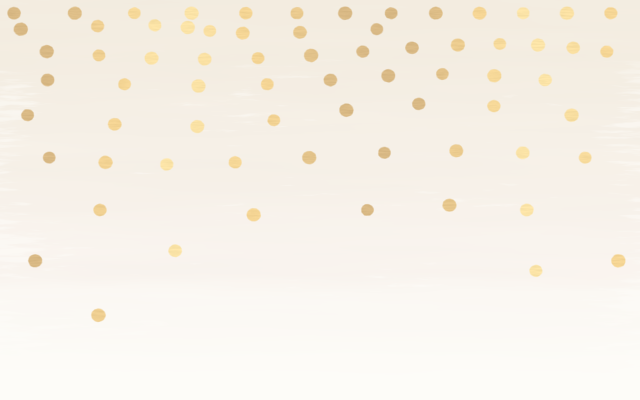
This background is drawn by a Shadertoy shader. Its source:

```glsl
// Gold confetti dots thinning downward over a cream, dry-brushed paint wash.

#define DOT_RADIUS 0.0172
#define DOT_ROUGHNESS 0.0012
#define DOT_GRAIN 0.07
#define BAND_STRENGTH 0.012
#define SCRATCH_STRENGTH 0.55
#define TONE_PERIOD 0.566
#define TONE_START 0.267
#define TONE_PEAK 0.61
#define DESIGN_ASPECT 1.6

const float PI = 3.14159265;
const int ROWS = 9;

// Each row: depth from the top, first x, last x, number of dots.
const vec4 ROW_SPAN[ROWS] = vec4[ROWS](
    vec4(0.033, 0.035, 1.527, 13.0), vec4(0.073, 0.052, 0.942, 8.0),
    vec4(0.129, 0.117, 1.517, 13.0), vec4(0.200, 0.119, 1.363, 9.0),
    vec4(0.288, 0.069, 1.429, 8.0),  vec4(0.394, 0.123, 1.463, 9.0),
    vec4(0.525, 0.250, 1.317, 5.0),  vec4(0.652, 0.088, 1.546, 4.0),
    vec4(0.788, 0.246, 0.246, 1.0));

// Each row: sideways bow, sideways sway, vertical wave.
const vec3 ROW_BEND[ROWS] = vec3[ROWS](
    vec3(0.082, 0.013, 0.0),    vec3(0.0, 0.083, -0.010),
    vec3(0.090, -0.019, 0.019), vec3(0.085, 0.006, 0.015),
    vec3(0.027, 0.015, 0.029),  vec3(-0.020, -0.027, 0.017),
    vec3(0.135, 0.022, 0.012),  vec3(0.083, -0.240, -0.029),
    vec3(0.0));

vec2 hashGradient(vec2 cell) {
    vec3 q = fract(vec3(cell.xyx) * vec3(0.1031, 0.1030, 0.0973));
    q += dot(q, q.yzx + 33.33);
    return 2.0 * fract((q.xx + q.yz) * q.zy) - 1.0;
}

float gradientNoise(vec2 p) {
    vec2 i = floor(p), f = fract(p);
    vec2 u = f * f * f * (f * (f * 6.0 - 15.0) + 10.0);
    vec2 e = vec2(0.0, 1.0);
    float low = mix(dot(hashGradient(i), f),
                    dot(hashGradient(i + e.yx), f - e.yx), u.x);
    float high = mix(dot(hashGradient(i + e), f - e),
                     dot(hashGradient(i + 1.0), f - 1.0), u.x);
    return mix(low, high, u.y);
}

float fbm(vec2 p) {
    float sum = 0.0, gain = 0.6;
    for (int i = 0; i < 4; i++) {
        sum += gain * gradientNoise(p);
        p = p * 2.03 + 17.3;
        gain *= 0.5;
    }
    return sum;
}

// p.y runs down from the top edge.
vec3 paintWash(vec2 p, float width) {
    const vec3 SAND = vec3(0.953, 0.927, 0.880);
    const vec3 CREAM = vec3(0.965, 0.942, 0.908);
    const vec3 BLUSH = vec3(0.977, 0.956, 0.935);
    const vec3 IVORY = vec3(0.984, 0.973, 0.954);
    const vec3 MILK = vec3(0.993, 0.988, 0.973);

    float depth = p.y + 0.025 * fbm(vec2(p.x * 3.0, p.y * 24.0));
    vec3 color = mix(SAND, CREAM, smoothstep(0.05, 0.42, depth));
    color = mix(color, BLUSH, smoothstep(0.40, 0.66, depth));
    color = mix(color, IVORY, smoothstep(0.68, 0.74, depth));
    color = mix(color, MILK, smoothstep(0.74, 0.98, depth));

    // Broad strokes, then dry scratches that gather at the sides.
    float fade = 1.0 - smoothstep(0.65, 0.9, p.y);
    color += BAND_STRENGTH * fade * fbm(vec2(p.x * 0.9, depth * 15.0));
    float side = 1.0 - smoothstep(0.0, 0.16, min(p.x, width - p.x));
    float middle = smoothstep(0.08, 0.25, p.y);
    float patches = gradientNoise(vec2(p.x * 2.4, p.y * 9.0) + 5.0);
    float bristles = fbm(vec2(p.x * 9.0, p.y * 75.0));
    float scratch = smoothstep(0.28, 0.65,
        bristles + 0.55 * patches + 0.42 * side * middle);
    return mix(color, MILK, SCRATCH_STRENGTH * scratch * middle);
}

// Tones cycle across the width: yellow, gold, tan and back.
vec3 dotColor(float across) {
    const vec3 YELLOW = vec3(0.985, 0.893, 0.655);
    const vec3 GOLD = vec3(0.960, 0.835, 0.580);
    const vec3 TAN = vec3(0.850, 0.725, 0.520);
    float phase = fract((across - TONE_START) / TONE_PERIOD);
    float tone = min(phase / TONE_PEAK, (1.0 - phase) / (1.0 - TONE_PEAK));
    vec3 light = mix(YELLOW, GOLD, smoothstep(0.05, 0.38, tone));
    return mix(light, TAN, smoothstep(0.38, 0.80, tone));
}

void mainImage(out vec4 fragColor, in vec2 fragCoord) {
    float pixel = 1.0 / iResolution.y;
    float width = iResolution.x * pixel;
    vec2 p = vec2(fragCoord.x * pixel, 1.0 - fragCoord.y * pixel);
    vec3 color = paintWash(p, width);

    float rough = DOT_ROUGHNESS * gradientNoise(p * 130.0);
    float grain = DOT_GRAIN * fbm(p * vec2(22.0, 190.0));
    for (int row = 0; row < ROWS; row++) {
        vec4 span = ROW_SPAN[row];
        vec3 bend = ROW_BEND[row];
        for (float k = 0.0; k < span.w; k++) {
            float t = k / max(span.w - 1.0, 1.0);
            float wave = sin(2.0 * PI * t);
            float x = mix(span.y, span.z, t) + bend.x * sin(PI * t) + bend.y * wave;
            float across = x / DESIGN_ASPECT;
            vec2 offset = p - vec2(across * width, span.x + bend.z * wave);
            float radius = DOT_RADIUS * (0.97 + 0.06 * sin(k * 2.4 + float(row)));
            float dist = length(offset * vec2(1.0, 1.07)) - radius + rough;
            float cover = 1.0 - smoothstep(-pixel, pixel, dist);
            color = mix(color, dotColor(across) + grain, cover);
        }
    }
    fragColor = vec4(clamp(color, 0.0, 1.0), 1.0);
}
```
